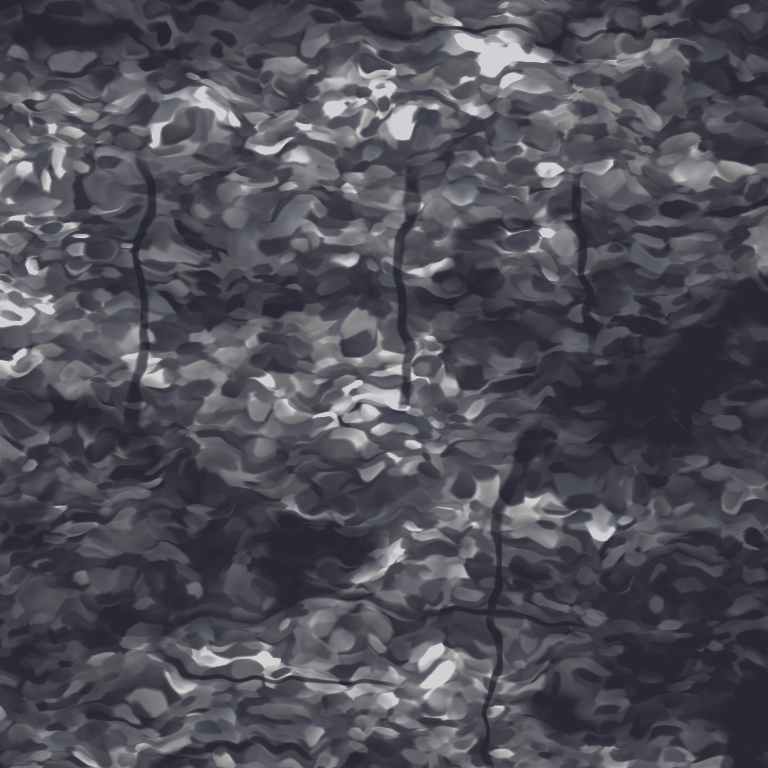
Reproduce this texture procedurally as a Shadertoy shader.

```glsl
// Dark slate rock face: overlapping grey flakes in rough horizontal beds, with cracks.

vec3 hash3(vec3 p)
{
    p = fract(p * vec3(.1031, .1030, .0973));
    p += dot(p, p.yxz + 33.33);
    return fract((p.xxy + p.yxx) * p.zyx);
}

float noise(vec2 p, float seed)
{
    vec2 cell = floor(p), f = fract(p);
    f = f * f * (3. - 2. * f);
    float a = hash3(vec3(cell, seed)).x;
    float b = hash3(vec3(cell + vec2(1, 0), seed)).x;
    float c = hash3(vec3(cell + vec2(0, 1), seed)).x;
    float d = hash3(vec3(cell + vec2(1, 1), seed)).x;
    return mix(mix(a, b, f.x), mix(c, d, f.x), f.y);
}

// Broad light and dark beds, wider than tall
float bedding(vec2 p)
{
    return .6 * noise(p * vec2(3.5, 6.), 41.) + .4 * noise(p * vec2(6., 15.), 42.);
}

// Lays one grid of angular flakes over the surface (x: tone, y: tint)
vec2 addFlakes(vec2 surface, vec2 p, float layer)
{
    vec2 scale = 9. * pow(1.36, layer) * vec2(1., 1.5);
    vec2 home = floor(p * scale);
    for (int y = -1; y <= 1; y++)
    for (int x = -1; x <= 1; x++)
    {
        vec2 cell = home + vec2(x, y);
        vec3 place = hash3(vec3(cell, layer + 3.));
        vec3 look = hash3(vec3(cell, layer + 17.));
        vec3 form = hash3(vec3(cell, layer + 29.));
        if (form.z > .95 - .1 * layer) continue;

        vec2 centre = (cell + place.xy) / scale;
        vec2 q = (p - centre) * scale;
        float angle = 2.4 * (place.z - .5) * abs(place.z - .5) * 2.;
        q = mat2(cos(angle), -sin(angle), sin(angle), cos(angle)) * q;
        float radius = mix(.35, .72, form.x);
        q /= radius * vec2(1.12, mix(.6, 1., form.y));

        // Irregular hexagon with slightly rounded corners
        vec2 a = abs(q + vec2(.25 * (look.z - .5) * q.y, 0));
        float d = mix(max(a.x * .88 + a.y * .45, a.y), length(q), .3);
        float soft = .0022 * scale.y / radius;
        float cover = 1. - smoothstep(1. - soft, 1. + soft, d);
        if (cover <= 0.) continue;

        // Flat shade with a gentle slope across the flake
        float tone = .5 + .82 * (look.x - .5) + 1.15 * (bedding(centre) - .5);
        tone += dot(q, look.yz - .5) * .22;
        cover *= mix(.55, 1., look.y);
        surface = mix(surface, vec2(tone, look.z - .5), cover);
    }
    return surface;
}

void mainImage(out vec4 fragColor, in vec2 fragCoord)
{
    vec2 uv = fragCoord / iResolution.y;

    // Bend the outlines so that no edge is straight
    vec2 p = uv;
    p += .028 * (vec2(noise(uv * 15., 1.), noise(uv * 15., 2.)) - .5);
    p += .013 * (vec2(noise(uv * 42., 3.), noise(uv * 42., 4.)) - .5);

    vec2 surface = vec2(.25, 0.);
    for (int i = 0; i < 6; i++) surface = addFlakes(surface, p, float(i));

    // Soft smudges inside the flakes
    float tone = surface.x + .14 * (noise(p * vec2(38., 60.), 5.) - .5);
    tone += .1 * (noise(p * vec2(85., 110.), 6.) - .5);

    // Long bedding cracks and a few upright ones
    float level = abs(noise(p * vec2(2.5, 13.), 7.) - .5);
    float upright = abs(noise(p * vec2(7., 1.6), 8.) - .5);
    float crack = (1. - smoothstep(.02, .07, level)) * smoothstep(.4, .6, noise(p * 7., 9.));
    crack = max(crack, (1. - smoothstep(.015, .04, upright)) * smoothstep(.45, .6, noise(p * 6., 10.)));
    tone -= .45 * crack;

    // Skewed tone curve: much dark slate, few pale chips
    tone = clamp(tone + .02, 0., 1.08);
    float grey = .158 + .37 * pow(tone, 1.75) + .11 * pow(tone, 10.);
    vec3 colour = vec3(grey) + vec3(0., 0., mix(.045, .01, smoothstep(.15, .65, grey)));
    colour += surface.y * vec3(.022, .004, -.018) * smoothstep(.15, .3, grey);
    fragColor = vec4(colour, 1.);
}
```
